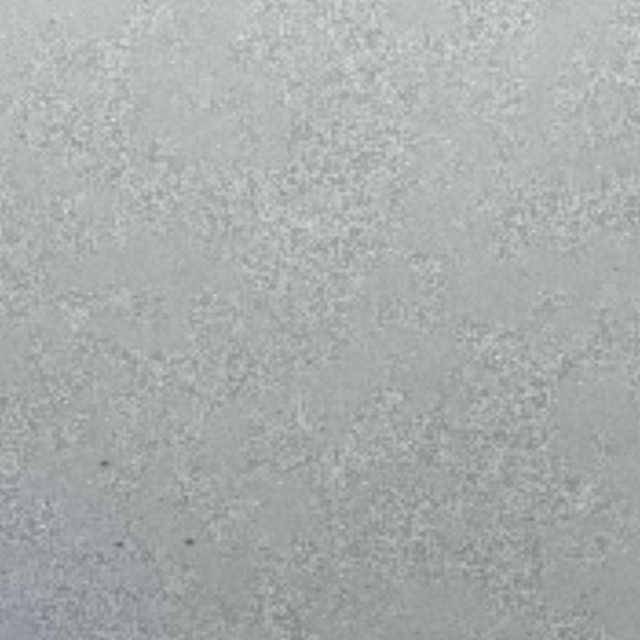
This texture is drawn by a WebGL 2 fragment shader. Its source:

```glsl
#version 300 es
precision highp float;
// Pale grey, finely grained metal sheet, lit from above, with patchy roughness and rare specks.

uniform vec2 u_resolution;
out vec4 fragColor;

float hash(vec2 p) {
    vec3 q = fract(p.xyx * vec3(0.1031, 0.1030, 0.0973));
    q += dot(q, q.yzx + 33.33);
    return fract((q.x + q.y) * q.z);
}

// Smooth value noise, centred on zero
float noise(vec2 p) {
    vec2 i = floor(p), f = fract(p);
    f = f * f * (3.0 - 2.0 * f);
    float low = mix(hash(i), hash(i + vec2(1, 0)), f.x);
    float high = mix(hash(i + vec2(0, 1)), hash(i + vec2(1, 1)), f.x);
    return mix(low, high, f.y) - 0.5;
}

float fbm(vec2 p) {
    float sum = 0.0, gain = 0.5;
    for (int i = 0; i < 4; i++) {
        sum += gain * noise(p);
        p = mat2(1.6, 1.2, -1.2, 1.6) * p + 17.3;
        gain *= 0.5;
    }
    return sum;
}

// Soft flattened dots, at most one in each cell of a grid
float specks(vec2 uv, float cells, float share, float radius) {
    vec2 cell = floor(uv * cells);
    vec2 centre = 0.3 + 0.4 * vec2(hash(cell + 41.0), hash(cell + 83.0));
    vec2 d = (fract(uv * cells) - centre) / cells;
    float present = step(hash(cell + 7.0), share);
    return present * exp(-dot(d * vec2(0.8, 1.2), d * vec2(0.8, 1.2)) / (radius * radius));
}

void main() {
    vec2 uv = gl_FragCoord.xy / u_resolution;

    // Broad light falling off downwards, with faint clouds
    float tone = mix(0.592, 0.722, uv.y) + 0.012 * smoothstep(0.8, 1.0, uv.y);
    tone += 0.035 * fbm(uv * vec2(4.0, 6.0) + 3.0);

    // Roughness varies in clouds and small square patches
    float patches = 0.5 + 1.3 * fbm(uv * 9.0 + 50.0) + 0.6 * noise(uv * 32.0 + 11.0);
    patches += 0.25 * (hash(floor(uv * 32.0) + 5.0) - 0.5);
    float roughness = mix(0.3, 1.15, smoothstep(0.15, 0.8, patches));

    // Fine grain of two sizes, and short level or upright streaks
    float grain = 0.12 * noise(uv * 175.0) + 0.07 * noise(uv.yx * 120.0 + 31.0);
    grain += 0.035 * noise(uv * vec2(60.0, 190.0) + 71.0);
    grain += 0.035 * noise(uv * vec2(190.0, 60.0) + 97.0);
    tone += grain * roughness;

    // Scattered pits and glints
    tone -= 0.24 * specks(uv, 9.0, 0.025, 0.0055);
    tone -= 0.09 * specks(uv + 0.37, 28.0, 0.07, 0.0035);
    tone += 0.11 * specks(uv + 0.71, 30.0, 0.07, 0.0032);

    // Cool tint, slightly bluer towards the lower left corner
    vec3 colour = tone + vec3(0.0, 0.02, 0.021);
    colour += vec3(0.0, -0.006, 0.018) * smoothstep(0.35, 0.0, length(uv));
    fragColor = vec4(colour, 1.0);
}
```
